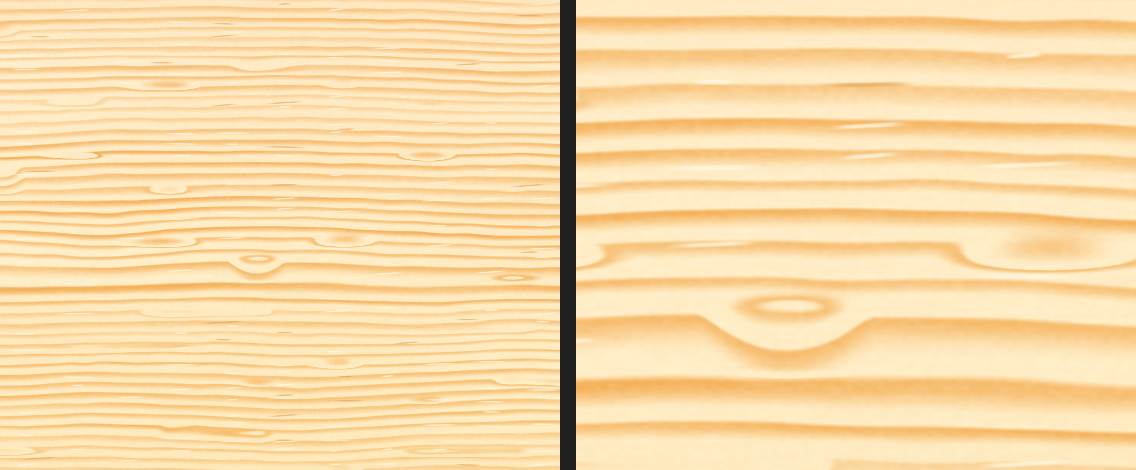
Left: the whole. Right: its middle third, enlarged.
A WebGL 1 fragment shader for this texture:

```glsl
precision highp float;
// Pale pine board with fine, wavy horizontal growth rings.
uniform vec2 u_resolution;

float hash(vec2 p) {
  vec3 q = fract(p.xyx * vec3(0.1031, 0.1030, 0.0973));
  q += dot(q, q.yzx + 33.33);
  return fract((q.x + q.y) * q.z);
}

float noise(vec2 p) {
  vec2 cell = floor(p), f = fract(p);
  f = f * f * (3.0 - 2.0 * f);
  return mix(mix(hash(cell), hash(cell + vec2(1.0, 0.0)), f.x),
             mix(hash(cell + vec2(0.0, 1.0)), hash(cell + 1.0), f.x), f.y);
}

// Growth-ring coordinate: the integer part numbers the ring.
float ringPhase(vec2 p) {
  float y = p.y;
  y += 0.045 * (noise(p * vec2(1.7, 1.5) + 3.0) - 0.5);
  y += 0.016 * (noise(p * vec2(4.5, 6.0) + 17.0) - 0.5);
  y += 0.003 * (noise(p * vec2(17.0, 35.0) + 41.0) - 0.5);
  float phase = 43.0 * y + 3.2 * noise(vec2(y * 3.0, 7.5));
  phase += 0.4 * noise(vec2(y * 21.0, 2.5));
  // One wide pale ring below the middle.
  phase -= 0.9 * smoothstep(0.36, 0.43, y);
  // Small flares and eyes where the grain swells.
  float swell = noise(p * vec2(5.5, 27.0) + 63.0);
  return phase + 0.9 * smoothstep(0.78, 1.0, swell);
}

// Short, thin, tapered dashes, one at most per cell.
float flecks(vec2 p, vec2 size, float share, float seed) {
  vec2 cell = floor(p / size);
  vec2 local = (fract(p / size) - 0.5) * size;
  float pick = hash(cell + seed);
  local.y -= size.y * 0.6 * (hash(cell + seed + 9.0) - 0.5);
  local.y -= local.x * 0.12 * (hash(cell + seed + 23.0) - 0.3);
  float halfLength = size.x * mix(0.12, 0.42, hash(cell + seed + 31.0));
  float taper = 1.0 - smoothstep(0.3, 1.0, abs(local.x) / halfLength);
  float line = 1.0 - smoothstep(0.0004, 0.0024, abs(local.y));
  return step(pick, share) * taper * line;
}

void main() {
  vec2 p = gl_FragCoord.xy / u_resolution.y;
  float phase = ringPhase(p);
  float ring = floor(phase), f = fract(phase);

  // Latewood darkens slowly upwards, then ends at a crisp edge.
  float start = mix(0.1, 0.5, hash(vec2(ring, 5.0)));
  float band = smoothstep(start, 0.86, f) * (1.0 - smoothstep(0.85, 1.0, f));
  float heart = smoothstep(0.3, 0.4, p.y) * (1.0 - smoothstep(0.68, 0.78, p.y));
  float strength = mix(0.42, 0.9, hash(vec2(ring, 19.0))) + 0.2 * heart;
  strength *= 0.75 + 0.5 * noise(vec2(p.x * 3.0, ring * 1.7));

  // Broad stains, fine fibres and pore speckle.
  float stain = noise(p * vec2(1.5, 7.0) + 80.0);
  float fibre = noise(p * vec2(28.0, 260.0)) - 0.5;
  float speckle = noise(p * vec2(230.0, 330.0) + 11.0) - 0.5;
  float tone = band * strength + 0.17 * stain * (1.0 - 0.5 * band);
  tone += (0.08 * fibre + 0.11 * speckle) * (0.6 + 0.7 * band);

  vec3 cream = vec3(1.0, 0.935, 0.79);
  vec3 amber = vec3(0.965, 0.73, 0.42);
  vec3 color = mix(cream, amber, clamp(tone, -0.1, 1.15));

  // Upper wood is a little pinker, lower wood a little yellower.
  color.b += 0.03 * (p.y - 0.5);

  // Pale resin ducts and a few brown ones.
  float pale = flecks(p, vec2(0.11, 0.027), 0.3, 3.0);
  float brown = flecks(p + 0.37, vec2(0.13, 0.045), 0.1, 57.0);
  color = mix(color, vec3(1.0, 0.97, 0.89), 0.75 * pale);
  color = mix(color, vec3(0.85, 0.58, 0.26), 0.5 * brown);
  gl_FragColor = vec4(color, 1.0);
}
```
